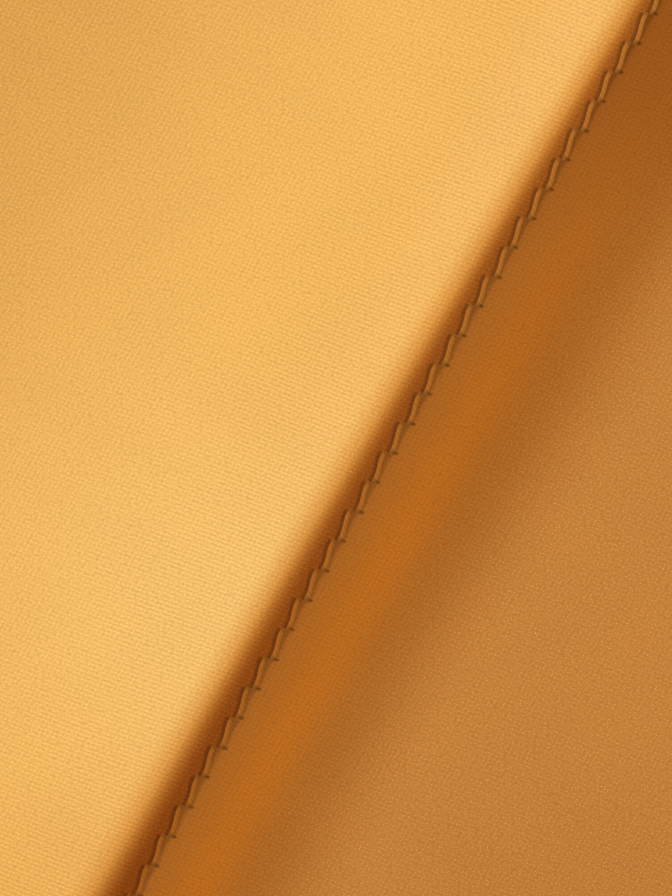
This texture is drawn by a Shadertoy shader. Its source:

```glsl
float hash(vec2 p) {
    p = fract(p * vec2(0.1031, 0.1137));
    p += dot(p, p.yx + 33.33);
    return fract((p.x + p.y) * p.x * 17.0);
}

// Distance to the nearest jittered cell point
float cellular(vec2 p) {
    vec2 cell = floor(p), f = fract(p);
    float nearest = 2.0;
    for (int j = -1; j <= 1; j++)
        for (int i = -1; i <= 1; i++) {
            vec2 o = vec2(i, j), c = cell + o + 100.0;
            vec2 r = o + vec2(hash(c), hash(c + 57.0)) - f;
            nearest = min(nearest, dot(r, r));
        }
    return sqrt(nearest);
}

float capsule(vec2 p, vec2 a, vec2 b) {
    vec2 ab = b - a;
    return length(p - a - ab * clamp(dot(p - a, ab) / dot(ab, ab), 0.0, 1.0));
}

float bell(float x, float width) {
    return exp(-x * x / (width * width));
}

// Bright panel, rolling over into shadow at the fold
vec3 upperPanel(vec2 p, float d) {
    vec3 col = mix(vec3(0.855, 0.62, 0.30), vec3(0.945, 0.712, 0.372),
                   smoothstep(-0.7, -0.2, d));
    vec2 sheen = p - vec2(0.23, 0.33);
    col = mix(col, vec3(0.955, 0.755, 0.43), 0.75 * exp(-dot(sheen, sheen) * 22.0));
    col -= vec3(0.025, 0.03, 0.025) * smoothstep(0.2, 0.0, p.y);
    col += vec3(0.01, 0.015, 0.03) * bell(d + 0.07, 0.035) * p.y;
    float reach = mix(0.053, 0.027, p.y);
    col = mix(col, vec3(0.80, 0.50, 0.19), smoothstep(-reach - 0.018, -reach * 0.35, d));
    return mix(col, mix(vec3(0.52, 0.25, 0.06), vec3(0.62, 0.34, 0.11), p.y),
               smoothstep(-reach * 0.85, -reach * 0.2, d));
}

// Shaded panel with a warm reflected band beside the seam
vec3 lowerPanel(vec2 p, float d) {
    vec3 col = mix(vec3(0.665, 0.39, 0.135), vec3(0.765, 0.505, 0.232),
                   smoothstep(0.04, 0.23, d + 0.01 * sin(p.y * 8.0)));
    col += vec3(0.06, 0.02, -0.02) * bell(d - 0.06, 0.032) * smoothstep(1.0, 0.4, p.y);
    col -= vec3(0.03, 0.028, 0.018) * bell(d - 0.12, 0.045);
    col -= vec3(0.06, 0.055, 0.03) * smoothstep(0.65, 1.0, p.y);
    col -= vec3(0.025, 0.02, 0.012) * smoothstep(0.25, 0.0, p.y) * smoothstep(0.1, 0.4, d);
    return col - vec3(0.03, 0.025, 0.01) * bell(d, 0.012);
}

void mainImage(out vec4 fragColor, in vec2 fragCoord) {
    vec2 p = fragCoord / iResolution.y;
    float px = 1.0 / iResolution.y;

    // Signed distance across the seam and position along it
    float d = (p.x - 0.148 - 0.585 * p.y + 0.018 * p.y * (1.0 - p.y)) * 0.863;
    float along = dot(p, vec2(0.505, 0.863));
    float below = smoothstep(-0.001 - px, 0.001 + px, d);
    vec3 col = mix(upperPanel(p, d), lowerPanel(p, d), below);

    // Fine satin ribs, crossing yarns and grain
    float ribs = sin(6.2832 * (dot(p, vec2(72.0, 196.0)) + 0.3 * sin(p.x * 19.0)));
    float yarns = sin(6.2832 * dot(p, vec2(170.0, -95.0)));
    float nearFold = bell(d + 0.09, 0.14);
    col *= 1.0 + mix(0.014 + 0.018 * nearFold, 0.016, below) * ribs
         + mix(0.018 - 0.008 * nearFold, 0.015, below) * yarns;
    float grain = cellular(p * vec2(250.0, 300.0));
    col *= 1.0 + 0.075 * (0.46 - grain);
    col += vec3(0.08, 0.075, 0.06) * smoothstep(0.2, 0.02, grain)
         * mix(0.55, smoothstep(0.0, 0.2, d), below);
    col *= 1.0 + 0.006 * sin(p.x * 31.0 + 3.0 * sin(p.y * 13.0)) * sin(p.y * 27.0);

    // Stitches: slim slanted strands, each with a tuck at its lower end
    float pitch = 0.038;
    float id = floor(along / pitch);
    vec2 q = vec2(d + 0.0008 * sin(id * 2.4), (fract(along / pitch) - 0.5) * pitch);
    q.x += 0.001 * sin(q.y * 160.0);
    float strand = capsule(q, vec2(0.0028, -0.0165), vec2(-0.0022, 0.0165));
    float tuck = capsule(q, vec2(0.003, -0.016), vec2(0.008, -0.0155));
    float crease = capsule(q, vec2(-0.001, -0.017), vec2(-0.006, 0.014));
    col *= 1.0 - 0.22 * smoothstep(0.0045, 0.0005, crease);
    col *= 1.0 - 0.16 * smoothstep(0.006, 0.001, abs(q.x - 0.003));
    col *= 1.0 - 0.28 * smoothstep(0.002 + px, 0.0003, tuck);
    vec3 thread = mix(vec3(0.66, 0.37, 0.11), vec3(0.74, 0.46, 0.18), p.y);
    thread *= 0.9 + 0.16 * smoothstep(0.004, -0.003, q.x + 0.16 * q.y)
            + 0.03 * sin(q.y * 1100.0 + q.x * 700.0);
    thread *= 1.0 - 0.2 * smoothstep(0.011, 0.018, abs(q.y));
    col = mix(col, thread, 0.85 * smoothstep(0.0025 + px, 0.0025 - px, strand));

    fragColor = vec4(clamp(col, 0.0, 1.0), 1.0);
}
```
